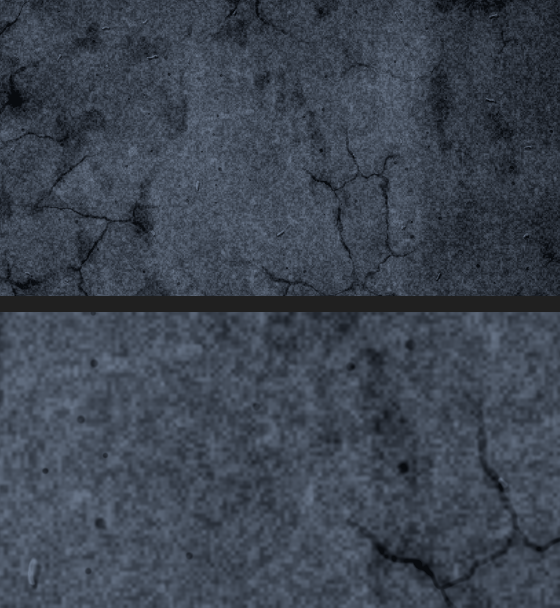
Top, the full canvas; bottom, a detail of the centre.
A Shadertoy shader for this texture:

```glsl
// Dark blue weathered concrete: mottled tone, vertical streaks and fine grain,
// crossed by warped Voronoi cracks and sprinkled with pits and pale chips.
// One brightness value collects all layers and is mapped onto a two-colour ramp.

const vec3 DARK_SLATE = vec3(0.11, 0.13, 0.16);
const vec3 PALE_SLATE = vec3(0.31, 0.35, 0.41);
const float BASE_TONE = 0.84;
const float VIGNETTE = 1.05;
const float MOTTLE = 0.75;
const float STREAKS = 0.28;
const float FINE_GRAIN = 0.62;
const float COARSE_GRAIN = 0.48;
const float CRACK_SCALE = 3.6;
const float CRACK_DEPTH = 0.62;
const float CHIP_SCALE = 7.0;
const float PIT_SCALE = 17.0;

float hash(vec2 p) {
    vec3 q = fract(p.xyx * 0.1031);
    q += dot(q, q.yzx + 33.33);
    return fract((q.x + q.y) * q.z);
}

vec2 hash2(vec2 p) {
    return vec2(hash(p), hash(p + 71.7));
}

float noise(vec2 p) {
    vec2 i = floor(p), f = fract(p);
    f = f * f * (3.0 - 2.0 * f);
    vec2 e = vec2(0.0, 1.0);
    return mix(mix(hash(i), hash(i + e.yx), f.x),
               mix(hash(i + e.xy), hash(i + e.yy), f.x), f.y);
}

float fbm(vec2 p) {
    float sum = 0.0, amp = 0.5;
    for (int i = 0; i < 5; i++) {
        sum += amp * noise(p);
        p = mat2(1.6, 1.2, -1.2, 1.6) * p + 17.3;
        amp *= 0.5;
    }
    return sum;
}

// Distance to the nearest Voronoi cell border
float borderDistance(vec2 p) {
    vec2 cell = floor(p), f = fract(p), nearest = vec2(9.0);
    for (int k = 0; k < 9; k++) {
        vec2 g = vec2(k % 3 - 1, k / 3 - 1);
        vec2 r = g + hash2(cell + g) - f;
        if (dot(r, r) < dot(nearest, nearest)) nearest = r;
    }
    float d = 9.0;
    for (int k = 0; k < 25; k++) {
        vec2 g = vec2(k % 5 - 2, k / 5 - 2);
        vec2 r = g + hash2(cell + g) - f;
        vec2 gap = r - nearest;
        if (dot(gap, gap) > 1e-4)
            d = min(d, dot(0.5 * (r + nearest), normalize(gap)));
    }
    return d;
}

// Broken dark lines with a soft stain around them
float cracks(vec2 p) {
    vec2 wobble = vec2(fbm(p * 5.0), fbm(p * 5.0 + 40.0)) - 0.5;
    vec2 jitter = vec2(noise(p * 38.0), noise(p * 38.0 + 9.0)) - 0.5;
    float d = borderDistance((p + 0.17 * wobble + 0.016 * jitter) * CRACK_SCALE + 5.0);
    float present = smoothstep(0.40, 0.60, fbm(p * 3.2 + 23.0) + 0.05 - 0.08 * p.y);
    float width = mix(0.012, 0.045, noise(p * 14.0 + 3.0));
    float line = 1.0 - smoothstep(0.2 * width, width, d);
    float stain = exp(-d * 17.0) * smoothstep(0.35, 0.65, fbm(p * 13.0));
    return present * (0.75 * line + 0.65 * stain);
}

// Small pale slivers, each with a dark shadow below
float chips(vec2 p) {
    vec2 q = p * CHIP_SCALE, cell = floor(q);
    float angle = 6.28 * hash(cell + 3.1);
    vec2 r = q - cell - mix(vec2(0.3), vec2(0.7), hash2(cell + 8.0));
    r += 0.05 * (vec2(noise(q * 12.0), noise(q * 12.0 + 5.0)) - 0.5);
    vec2 axis = vec2(cos(angle), sin(angle));
    float reach = mix(0.02, 0.13, pow(hash(cell + 5.7), 2.0));
    vec2 s = r + vec2(-0.015, 0.03);
    float body = length(r - axis * clamp(dot(r, axis), -reach, reach));
    float shade = length(s - axis * clamp(dot(s, axis), -reach, reach));
    float shown = step(0.72, hash(cell + 12.9));
    return shown * (0.75 * (1.0 - smoothstep(0.008, 0.032, body))
                  - 0.6 * (1.0 - smoothstep(0.012, 0.045, shade)));
}

float pits(vec2 p) {
    vec2 q = p * PIT_SCALE, cell = floor(q);
    float d = length(q - cell - mix(vec2(0.25), vec2(0.75), hash2(cell + 31.0)));
    float radius = mix(0.05, 0.16, hash(cell + 2.3));
    return step(0.86, hash(cell + 6.1)) * (1.0 - smoothstep(0.4 * radius, radius, d));
}

void mainImage(out vec4 fragColor, in vec2 fragCoord) {
    vec2 uv = fragCoord / iResolution.xy;
    vec2 p = fragCoord / iResolution.y;

    // Broad light: vignette, shaded right side, pale vertical band
    vec2 q = uv - vec2(0.46, 0.45);
    float tone = BASE_TONE - VIGNETTE * dot(q * q, vec2(1.3, 1.0));
    tone -= 0.2 * smoothstep(0.72, 0.79, uv.x + 0.03 * (noise(p * 9.0) - 0.5));
    tone += 0.12 * exp(-pow((uv.x - 0.72) / 0.035, 2.0));

    // Mottling, streaks and rough blotches on the left edge
    tone += MOTTLE * (fbm(p * 4.5 + 2.0) - 0.5);
    tone += STREAKS * (noise(p * vec2(34.0, 4.0)) - 0.5) * smoothstep(0.2, 0.8, noise(p * 3.0 + 6.0));
    float leftEdge = 1.0 - smoothstep(0.03, 0.14, uv.x);
    tone += 1.2 * leftEdge * (fbm(p * 9.0 + 50.0) - 0.5);
    tone -= 0.45 * smoothstep(0.60, 0.74, fbm(p * vec2(10.0, 7.0) + 80.0));

    // Fine sandy grain and pale flecks
    tone += FINE_GRAIN * (noise(p * 215.0) - 0.5) + COARSE_GRAIN * (noise(p * 105.0 + 7.0) - 0.5);
    tone += 0.3 * smoothstep(0.78, 0.95, noise(p * 48.0 + 19.0));

    // Damage
    tone -= CRACK_DEPTH * cracks(p) + 0.6 * pits(p);
    tone += chips(p);

    fragColor = vec4(mix(DARK_SLATE, PALE_SLATE, clamp(tone, -0.4, 1.6)), 1.0);
}
```
